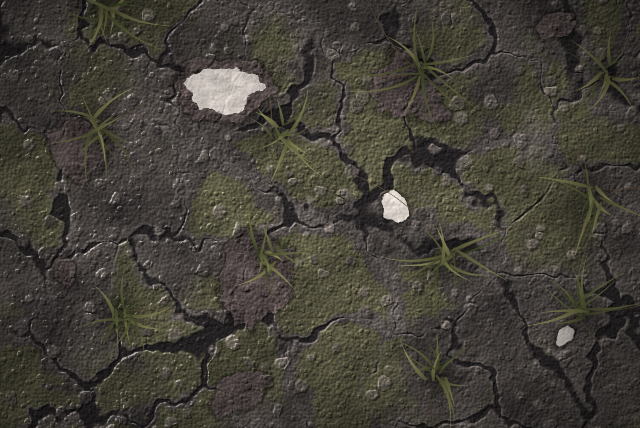
Write a WebGL 2 fragment shader that draws this texture.

```glsl
#version 300 es
precision highp float;
uniform vec2 u_resolution;
out vec4 fragColor;

vec2 hash2(vec2 p) {
  vec3 q = fract(p.xyx * vec3(0.1031, 0.1030, 0.0973));
  q += dot(q, q.yzx + 33.33);
  return fract((q.xx + q.yz) * q.zy);
}

mat2 rotation(float a) {
  return mat2(cos(a), -sin(a), sin(a), cos(a));
}

float inside(float d, float blur) {
  return 1.0 - smoothstep(-blur, blur, d);
}

// Nearest distance, second distance, cell identity
vec3 cellular(vec2 p) {
  vec2 base = floor(p);
  vec3 nearest = vec3(9.0, 9.0, 0.0);
  for (int y = -1; y <= 1; y++)
    for (int x = -1; x <= 1; x++) {
      vec2 cell = base + vec2(x, y);
      float d = length(cell + hash2(cell) - p);
      if (d < nearest.x) nearest = vec3(d, nearest.x, hash2(cell + 71.0).x);
      else nearest.y = min(nearest.y, d);
    }
  return nearest;
}

// Layered sines, about -1 to 1
float waves(vec2 p) {
  float sum = 0.0, amp = 0.5;
  for (int i = 0; i < 5; i++) {
    sum += amp * sin(p.x + 1.3 * sin(p.y)) * cos(p.y + sum);
    p = rotation(0.9) * p * 1.9 + 3.7;
    amp *= 0.62;
  }
  return sum;
}

vec2 warp(vec2 p, float scale, float amount) {
  return p + amount * vec2(waves(p * scale), waves(p.yx * scale + 5.0));
}

vec3 plates(vec2 p) {
  return cellular(warp(p, 8.0, 0.075) * 4.6 + 20.0);
}

// Crack half width, negative where the soil has closed up
float crackWidth(vec2 p) {
  return 0.025 + 0.13 * waves(p * 7.0 + 2.0);
}

// Rounded grains: height, tone
vec2 grains(vec2 p, float scale, float share) {
  vec3 cell = cellular(warp(p, 50.0, 0.004) * scale + 40.0);
  float size = (cell.z - 1.0 + share) / share;
  float room = smoothstep(0.0, 0.12, cell.y - cell.x);
  float dome = inside(cell.x - 0.18 - 0.25 * size, 0.1) * room * step(0.0, size);
  return vec2(dome, fract(cell.z * 37.0));
}

float relief(vec2 p) {
  vec3 plate = plates(p);
  float gap = plate.y - plate.x, width = crackWidth(p);
  float edge = smoothstep(width - 0.02, width + 0.04, gap);
  float crumbs = 0.6 * grains(p, 24.0, 0.25).x + 0.4 * grains(p, 55.0, 0.45).x;
  float grit = 0.34 * inside(cellular(p * 125.0).x - 0.4, 0.4);
  return crumbs + grit + 0.55 * edge + 0.55 * waves(p * 24.0) + 0.2 * waves(p * 90.0);
}

// Irregular convex outline
float stone(vec2 p, float radius, float seed) {
  float d = -1.0;
  for (int i = 0; i < 6; i++) {
    float k = float(i), a = 1.047 * k + seed;
    float reach = radius * (0.7 + 0.5 * hash2(vec2(k, seed)).x);
    d = max(d, dot(p, vec2(cos(a), sin(a))) - reach);
  }
  return d + 0.2 * radius * waves(p * 50.0 + seed);
}

// Coverage and position along a bent, tapered blade
vec2 blade(vec2 p, float angle, float len, float bend, float width, float blur) {
  p = rotation(angle) * p;
  float t = p.x / len;
  float across = abs(p.y - bend * len * t * t) / sqrt(1.0 + 4.0 * bend * bend * t * t);
  float taper = width * (1.0 - t) * (0.5 + 0.5 * smoothstep(0.0, 0.3, t));
  return vec2(inside(across - taper, blur) * step(0.0, t) * step(t, 1.0), t);
}

// Evenly spread points over the canvas
vec2 scatter(vec2 start, float i) {
  return fract(start + i * vec2(0.7549, 0.5698)) * vec2(1.5, 1.0);
}

vec3 ground(vec2 p, float slope) {
  vec3 plate = plates(p);
  float gap = plate.y - plate.x, width = crackWidth(p);
  float tone = 0.5 + 0.5 * waves(p * 13.0);
  float patchy = waves(p * 4.0 + 8.0) + 0.9 * (plate.z - 0.45);
  vec3 mud = mix(vec3(0.17, 0.158, 0.155), vec3(0.35, 0.325, 0.31), tone);
  vec3 moss = mix(vec3(0.22, 0.215, 0.165), vec3(0.36, 0.35, 0.265), tone);
  float band = 0.14 + 0.25 * waves(p * 5.0 + 4.0);
  float mossy = inside(band - gap, 0.04) * smoothstep(-0.3, 0.15, patchy);
  vec3 colour = mix(mud, moss, mossy);
  // Raised rims and broken dark cracks
  colour += 0.05 * inside(abs(gap - width - 0.05) - 0.02, 0.03);
  colour = mix(colour, vec3(0.125, 0.115, 0.12), 0.9 * inside(gap - width, 0.02));
  // Pebbles
  vec2 pebble = grains(p, 24.0, 0.25);
  vec3 pebbleColour = mix(vec3(0.22, 0.2, 0.2), vec3(0.43, 0.4, 0.375), pebble.y);
  colour = mix(colour, pebbleColour, 0.7 * pebble.x);
  // Relief light and wet glints
  colour *= 1.0 + clamp(0.95 * slope, -0.5, 0.7);
  float wet = 0.1 + 0.9 * inside(p.x - 0.5, 0.4);
  return colour + wet * vec3(0.24, 0.25, 0.265) * smoothstep(0.35, 0.65, slope);
}

vec3 addStones(vec3 colour, vec2 p, float slope, float blur) {
  for (int i = 0; i < 9; i++) {
    float k = float(i);
    bool pale = i % 3 == 0 && i < 8;
    float radius = pale ? 0.06 / (1.0 + 0.27 * k) : 0.02 + 0.009 * k;
    vec2 q = rotation(k * 1.7) * (p - scatter(vec2(0.35, 0.8), k)) * vec2(0.85, 1.15);
    float d = stone(q, radius, k + 0.4);
    float rim = i == 0 ? 0.026 : 0.0;
    colour *= 1.0 - 0.55 * inside(d - rim - 0.004, 0.01);
    vec3 rock = vec3(0.29, 0.255, 0.25) * (1.0 + 0.3 * waves(p * 35.0) + 0.9 * slope);
    vec3 chalk = vec3(0.76, 0.73, 0.705) * (1.0 + 0.12 * waves(p * 70.0) + 0.18 * slope);
    colour = mix(colour, rock, inside(d - rim, blur));
    if (pale) colour = mix(colour, chalk, inside(d, blur));
  }
  return colour;
}

vec3 addGrass(vec3 colour, vec2 p, float blur) {
  for (int i = 0; i < 11; i++) {
    float k = float(i);
    vec2 q = p - scatter(vec2(0.15, 0.7), k);
    float size = 0.085 + 0.055 * hash2(vec2(k, 5.0)).x;
    colour *= 1.0 - 0.4 * exp(-dot(q, q) / (0.25 * size * size));
    for (int j = 0; j < 16; j++) {
      vec2 r = hash2(vec2(k, float(j) + 9.0)), s = hash2(vec2(float(j) + 3.0, k + 50.0));
      bool stalk = j < 2;
      float len = size * (stalk ? 1.8 : 0.45 + 0.85 * r.y);
      float width = stalk ? 0.002 : 0.003 + 0.0035 * s.y;
      vec2 root = 0.045 * (hash2(s * 91.0) - 0.5);
      vec2 leaf = blade(q - root, 6.283 * r.x, len, 1.1 * (s.x - 0.5), width, blur);
      vec3 tint = mix(vec3(0.25, 0.29, 0.16), vec3(0.54, 0.53, 0.34), s.y);
      if (stalk) tint = vec3(0.38, 0.31, 0.24);
      colour = mix(colour, tint * (0.65 + 0.5 * leaf.y), 0.92 * leaf.x);
    }
  }
  return colour;
}

void main() {
  vec2 p = gl_FragCoord.xy / u_resolution.y;
  float blur = 0.7 / u_resolution.y;
  float slope = relief(p) - relief(p + vec2(-0.0026, 0.003));
  vec3 colour = ground(p, slope);
  colour = addStones(colour, p, slope, blur);
  colour = addGrass(colour, p, blur);
  // Darkened corners
  vec2 c = gl_FragCoord.xy / u_resolution - 0.5;
  colour *= 1.14 - 1.0 * dot(c, c * vec2(1.2, 1.0));
  fragColor = vec4(colour, 1.0);
}
```
